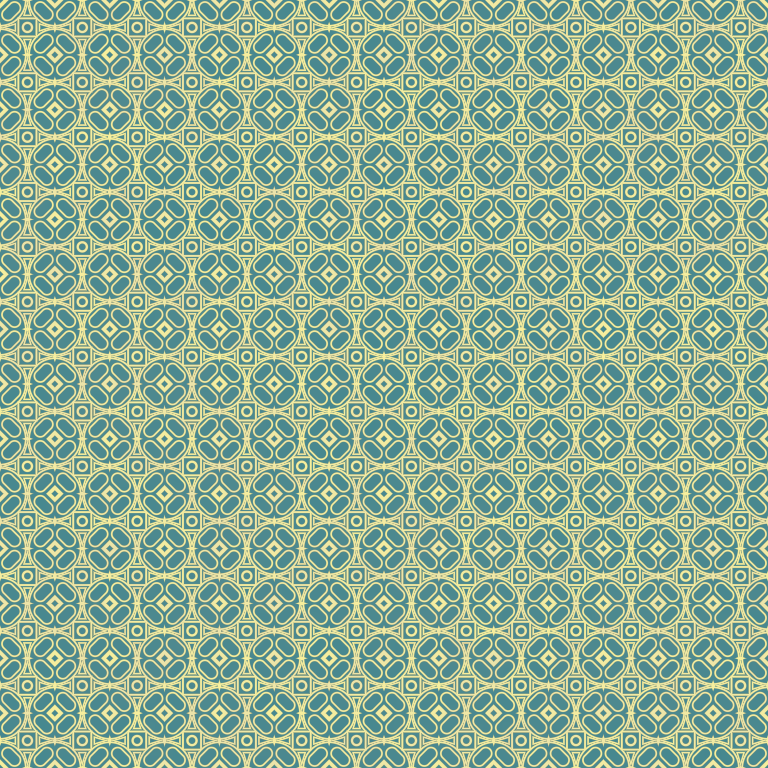
A Shadertoy shader for this pattern:

```glsl
float hash(vec2 p) {
    return fract(sin(dot(p, vec2(127.1, 311.7))) * 43758.5453);
}

// Value noise wrapping after a whole number of lattice steps
float wrapNoise(vec2 p, float period) {
    vec2 i = floor(p), f = fract(p);
    f = f * f * (3.0 - 2.0 * f);
    float bottom = mix(hash(mod(i, period)), hash(mod(i + vec2(1, 0), period)), f.x);
    float top = mix(hash(mod(i + vec2(0, 1), period)), hash(mod(i + 1.0, period)), f.x);
    return mix(bottom, top, f.y);
}

// Distance to the oval lying across the diagonal of a quadrant
float ovalDistance(vec2 q) {
    vec2 p = q - 0.205;
    vec2 r = vec2(p.x - p.y, p.x + p.y) * 0.7071;
    r.x -= clamp(r.x, -0.085, 0.085);
    return length(r) - 0.108;
}

// Wedge narrowing toward the middle of a cell side
float wedgeDistance(vec2 side) {
    return max(side.x - 0.28, (side.y - (side.x - 0.07) * 0.3) * 0.96);
}

float stroke(float d, float halfWidth) {
    return abs(d) - halfWidth;
}

// Signed distance to all the cream ornament, q in one mirrored quadrant
float ornament(vec2 q) {
    vec2 corner = 0.5 - q;
    vec2 side = vec2(min(q.x, q.y), 0.5 - max(q.x, q.y));

    // Medallion: circle, ovals and central diamond
    float d = stroke(length(q) - 0.47, 0.017);
    d = min(d, stroke(ovalDistance(q), 0.016));
    d = min(d, stroke((q.x + q.y - 0.11) * 0.7071, 0.034));

    // Corner frame with its ring
    d = min(d, stroke(max(corner.x, corner.y) - 0.165, 0.018));
    d = min(d, stroke(length(corner) - 0.083, 0.022));

    // Bow ties along the sides and the stars at their waists
    d = min(d, stroke(wedgeDistance(side), 0.015));
    return min(d, (side.x + 0.4 * side.y - 0.04) * 0.93);
}

void mainImage(out vec4 fragColor, in vec2 fragCoord) {
    vec2 uv = fragCoord / iResolution.xy;
    vec2 cell = uv * 14.0;
    vec2 q = abs(fract(cell + 0.5) - 0.5);
    float soft = max(0.012, 10.0 / iResolution.y);
    float cover = 1.0 - smoothstep(-soft, soft, ornament(q));

    // Slight fading of the ground and warm, uneven line edges
    float fade = wrapNoise(uv * 7.0, 7.0);
    float grain = wrapNoise(uv * 56.0, 56.0);
    vec3 teal = mix(vec3(0.27, 0.53, 0.56), vec3(0.32, 0.54, 0.56), fade * 0.6 + grain * 0.4);
    vec3 cream = mix(vec3(0.97, 0.94, 0.61), vec3(0.92, 0.89, 0.67), grain);
    vec3 color = mix(teal, cream, cover);
    color += vec3(0.12, -0.08, -0.22) * cover * (1.0 - cover) * (0.5 + grain);
    fragColor = vec4(color, 1.0);
}
```
